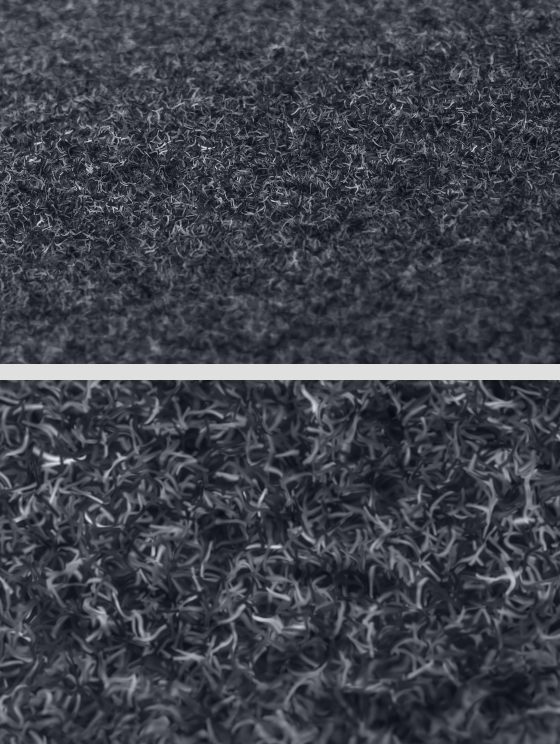
Top, the full canvas; bottom, a detail of the centre.
Write a Shadertoy shader that draws this texture.

```glsl
// Dark blue-grey fleece seen at a low angle with a shallow depth of field.
// Curved hairs are layered over noise-shaded tufts; away from a tilted
// focus line each hair grows wider and fainter, which mimics lens blur.

#define LAYERS 8
#define CELL 0.020          // spacing of the hairs, in canvas heights
#define HAIR_WIDTH 0.0034
#define HAIR_LENGTH 0.015   // longest half length
#define HAIR_BEND 45.0
#define MAX_BLUR 0.0085
#define FOCUS_LEFT 0.45     // height of the focus line at the left edge
#define FOCUS_SLOPE 0.13
#define TUFT_SCALE 15.0
#define TUFT_CONTRAST 0.95
#define BRIGHTNESS 0.27
#define TINT vec3(-0.004, 0.005, 0.042)

vec3 hash3(vec2 cell) {
    vec3 q = fract(cell.xyx * vec3(0.1031, 0.1030, 0.0973));
    q += dot(q, q.yxz + 33.33);
    return fract((q.xxy + q.yzz) * q.zyx);
}

float gradientNoise(vec2 p) {
    vec2 cell = floor(p), f = fract(p);
    vec2 fade = f * f * f * (f * (f * 6.0 - 15.0) + 10.0);
    float corner[4];
    for (int i = 0; i < 4; i++) {
        vec2 offset = vec2(i & 1, i >> 1);
        float angle = 6.2832 * hash3(cell + offset + 70.0).x;
        corner[i] = dot(vec2(cos(angle), sin(angle)), f - offset);
    }
    return mix(mix(corner[0], corner[1], fade.x),
               mix(corner[2], corner[3], fade.x), fade.y);
}

mat2 rotation(float angle) {
    float c = cos(angle), s = sin(angle);
    return mat2(c, s, -s, c);
}

// Clumps of pile with dark gaps, flattened and shrinking with distance.
float tufts(vec2 p, float blur) {
    vec2 q = vec2(p.x - 0.77, p.y * 1.4) * (1.0 + 0.3 * p.y);
    q = rotation(0.2) * q * TUFT_SCALE;
    q += 0.35 * vec2(gradientNoise(q * 1.7 + 9.0), gradientNoise(q * 1.7 + 31.0));
    float n = 0.30 * gradientNoise(q * 0.4 + 5.0);
    n += 0.60 * gradientNoise(q);
    n += 0.60 * gradientNoise(q * 2.1 + 17.0);
    n += 0.40 * gradientNoise(q * 4.3 + 43.0) * (1.0 - 0.4 * blur);
    return n;
}

// Paints one layer of bent hairs over the shade beneath it.
float paintHairs(vec2 p, float below, float light, float width, int layer) {
    float depth = float(layer) / float(LAYERS - 1);
    vec2 g = rotation(1.3 * float(layer)) * p / CELL + 57.3 * float(layer + 1);
    vec2 home = floor(g);
    float shade = below;
    for (int y = -1; y <= 1; y++)
    for (int x = -1; x <= 1; x++) {
        vec2 cell = home + vec2(x, y);
        vec3 place = hash3(cell);
        vec3 look = hash3(cell + 211.7);
        vec2 rel = (g - cell - 0.5 - 0.9 * (place.xy - 0.5)) * CELL;
        rel = rotation(6.2832 * place.z) * rel;
        rel.y -= HAIR_BEND * (look.x - 0.5) * rel.x * rel.x;
        float reach = HAIR_LENGTH * mix(0.5, 1.0, look.y);
        float dist = length(vec2(max(abs(rel.x) - reach, 0.0), rel.y));
        float cover = (1.0 - smoothstep(0.0, width, dist)) * HAIR_WIDTH / width;
        float tone = mix(0.35, 0.48, depth) + mix(1.1, 1.65, depth) * look.z * look.z;
        shade = mix(shade, light * tone, cover);
    }
    return shade;
}

void mainImage(out vec4 fragColor, in vec2 fragCoord) {
    vec2 p = fragCoord / iResolution.y;

    // Depth of field around the tilted focus line
    float away = p.y - FOCUS_LEFT - FOCUS_SLOPE * p.x;
    float blur = smoothstep(0.06, 0.56, abs(away));
    float width = max(HAIR_WIDTH, 1.1 / iResolution.y) + MAX_BLUR * blur;

    // Soft light from the far left, shaped by the tufts
    float fall = 1.04 + 0.30 * away - 0.11 * (p.x - 0.77);
    float light = BRIGHTNESS * fall;
    light *= max(0.25, 1.0 + TUFT_CONTRAST * tufts(p, blur));

    // Curl the hairs, then stack them from deep to near
    vec2 curl = vec2(gradientNoise(p * 55.0), gradientNoise(p * 55.0 + 83.0));
    vec2 strand = p + 0.005 * curl;
    float shade = light * 0.35;
    for (int i = 0; i < LAYERS; i++)
        shade = paintHairs(strand, shade, light, width, i);

    // Far haze lifts the darks, then the cool tint is added
    shade = mix(shade, 0.30, 0.22 * smoothstep(0.15, 0.6, away));
    fragColor = vec4(clamp(vec3(shade) + TINT, 0.0, 1.0), 1.0);
}
```
